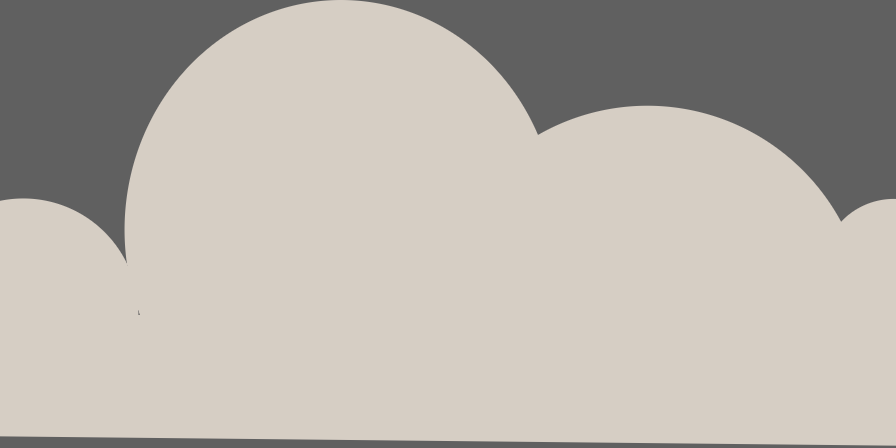
This background is drawn by a Shadertoy shader. Its source:

```glsl
// A flat pale cloud bank on a plain grey sky.
// Four elliptical lobes are joined with a low body by signed distance,
// then the whole bank is cut off by a gently sloping base line.

const vec3 SKY_COLOR = vec3(0.378, 0.378, 0.378);
const vec3 CLOUD_COLOR = vec3(0.839, 0.806, 0.769);

// Lobes as (centre.xy, radii.xy), in units of the canvas height
const int LOBE_COUNT = 4;
const vec4 LOBES[LOBE_COUNT] = vec4[LOBE_COUNT](
    vec4(0.052, 0.300, 0.257, 0.257),
    vec4(0.761, 0.487, 0.483, 0.513),
    vec4(1.445, 0.269, 0.492, 0.495),
    vec4(1.995, 0.395, 0.161, 0.161)
);

const float BODY_TOP = 0.297;
const float BASE_HEIGHT = 0.026;
const float BASE_SLOPE = -0.0104;

// First-order signed distance to an axis-aligned ellipse
float ellipseDistance(vec2 p, vec2 radii) {
    float scaled = length(p / radii);
    float gradient = length(p / (radii * radii));
    return scaled * (scaled - 1.0) / max(gradient, 1e-4);
}

float cloudDistance(vec2 p) {
    // Union of the body and its lobes
    float d = p.y - BODY_TOP;
    for (int i = 0; i < LOBE_COUNT; i++) {
        d = min(d, ellipseDistance(p - LOBES[i].xy, LOBES[i].zw));
    }

    // Keep only what lies above the base line
    float base = BASE_HEIGHT + BASE_SLOPE * p.x;
    float belowBase = (base - p.y) / length(vec2(1.0, BASE_SLOPE));
    return max(d, belowBase);
}

void mainImage(out vec4 fragColor, in vec2 fragCoord) {
    vec2 p = fragCoord / iResolution.y;
    float pixel = 1.0 / iResolution.y;

    // Edge blended across one pixel
    float coverage = clamp(0.5 - cloudDistance(p) / pixel, 0.0, 1.0);
    fragColor = vec4(mix(SKY_COLOR, CLOUD_COLOR, coverage), 1.0);
}
```
